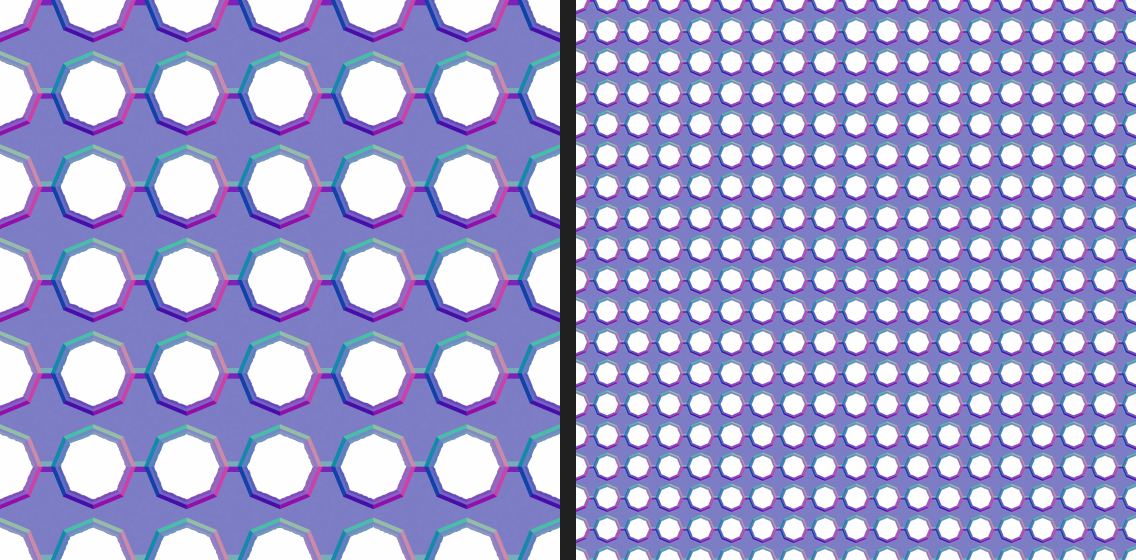
Left: one tile. Right: repeated 3 by 3.
Reproduce this texture map procedurally as a WebGL 1 fragment shader.

```glsl
precision highp float;
// A 6 by 6 grid of octagonal holes with bevelled rims, shaded as a normal map.
// Each rim has three bands tinted by facet direction; short two-tone bars link
// neighbours across. Wrapped noise roughens the cut, and a 3x3 grid smooths edges.

uniform vec2 u_resolution;

const float REPEATS = 6.0;
const float NOISE_CELLS = 240.0;

// Apothems of the octagons that bound the bands, in cell units
const float HOLE = 0.322;
const float INNER_BAND = 0.351;
const float MIDDLE_BAND = 0.379;
const float OUTER_BAND = 0.421;
const float CUT_WIDTH = 0.005;
const float BAR_HALF_HEIGHT = 0.058;

const vec3 FLAT_COLOR = vec3(0.488, 0.490, 0.770);
const vec3 HOLE_COLOR = vec3(0.995);
const vec3 CUT_COLOR = vec3(0.53, 0.56, 0.68);
const vec3 BAR_TOP = vec3(0.46, 0.68, 0.72);
const vec3 BAR_BOTTOM = vec3(0.49, 0.13, 0.72);

float hash(vec2 p) {
  vec3 q = fract(vec3(p.xyx) * 0.1031);
  q += dot(q, q.yzx + 33.33);
  return fract((q.x + q.y) * q.z);
}

// Value noise that wraps after the given number of lattice cells
float wrappedNoise(vec2 uv, float cells) {
  vec2 p = uv * cells;
  vec2 i = floor(p);
  vec2 f = fract(p);
  f = f * f * (3.0 - 2.0 * f);
  vec2 a = mod(i, cells);
  vec2 b = mod(i + 1.0, cells);
  return mix(mix(hash(a), hash(vec2(b.x, a.y)), f.x),
             mix(hash(vec2(a.x, b.y)), hash(b), f.x), f.y);
}

// Outward direction of the octagon facet facing p (vertices lie on the axes)
vec2 facetNormal(vec2 p) {
  vec2 q = abs(p);
  vec2 n = vec2(0.92388, 0.38268);
  n = q.x > q.y ? n : n.yx;
  return n * (2.0 * step(0.0, p) - 1.0);
}

// Colour of a slope leaning along n
vec3 slopeColor(vec3 base, vec2 n, vec2 tilt) {
  return base + vec3(tilt * n, 0.0);
}

// Bands from the hole outwards, chosen by facet distance d
vec3 rimColor(float d, vec2 n) {
  vec3 inner = slopeColor(vec3(0.47, 0.44, 0.75), n, vec2(0.15, 0.18));
  vec3 middle = slopeColor(vec3(0.48, 0.46, 0.77), n, vec2(0.08, 0.08));
  vec3 outer = slopeColor(vec3(0.43, 0.40, 0.66), n, vec2(0.39, 0.37));
  vec3 color = mix(inner, middle, step(INNER_BAND, d));
  return mix(color, outer, step(MIDDLE_BAND, d));
}

vec3 surfaceColor(vec2 uv) {
  vec2 p = fract(uv * REPEATS + 0.5) - 0.5;
  vec2 n = facetNormal(p);
  float d = dot(p, n);
  float grain = wrappedNoise(uv, NOISE_CELLS) - 0.5;

  // Flat sheet and the bars that bridge the gaps
  vec3 color = FLAT_COLOR + 0.012 * grain;
  vec3 bar = mix(BAR_BOTTOM, BAR_TOP, step(0.0, p.y));
  color = mix(color, bar, step(abs(p.y), BAR_HALF_HEIGHT));

  // Bevelled rim, ragged cut and hole
  float cut = d + 0.010 * grain;
  color = mix(color, rimColor(d, n), step(d, OUTER_BAND));
  color = mix(color, CUT_COLOR, step(cut, HOLE + CUT_WIDTH));
  return mix(color, HOLE_COLOR, step(cut, HOLE));
}

void main() {
  vec3 sum = vec3(0.0);
  for (int y = 0; y < 3; y++) {
    for (int x = 0; x < 3; x++) {
      vec2 offset = (vec2(float(x), float(y)) - 1.0) / 3.0;
      sum += surfaceColor((gl_FragCoord.xy + offset) / u_resolution);
    }
  }
  gl_FragColor = vec4(sum / 9.0, 1.0);
}
```
